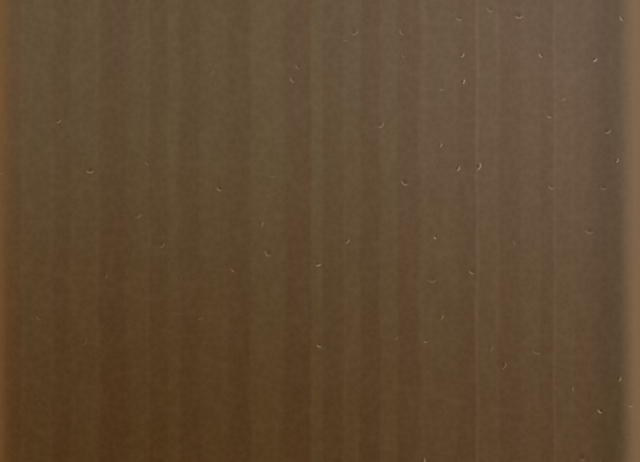
Give the GLSL for this texture, as a Shadertoy shader.

```glsl
// Dim brown ribbed plastic: soft vertical stripes, warm side edges and small crescent blisters.
#define STRIPES 29.0
#define STRIPE_CONTRAST 1.05
#define LINE_GLOW 0.026
#define MOTTLE_SCALE 62.0
#define MOTTLE_AMOUNT 0.024
#define GRAIN_SCALE 150.0
#define GRAIN_AMOUNT 0.016
#define BLISTER_SCALE 14.0
#define BLISTER_DENSITY 0.24
#define BLISTER_GLOW 0.24

const vec3 LOW_LEFT = vec3(0.312, 0.220, 0.112);
const vec3 LOW_RIGHT = vec3(0.358, 0.270, 0.180);
const vec3 HIGH_LEFT = vec3(0.388, 0.316, 0.226);
const vec3 HIGH_RIGHT = vec3(0.436, 0.356, 0.288);
const vec3 OLIVE_SHIFT = vec3(0.010, 0.016, 0.008);
const vec3 RUST_SHIFT = vec3(-0.010, -0.018, -0.011);
const vec3 LEFT_EDGE = vec3(0.50, 0.33, 0.18);
const vec3 RIGHT_EDGE = vec3(0.53, 0.42, 0.31);

float hash1(float n) {
    return fract(sin(n * 91.37 + 4.1) * 4375.85);
}

vec2 hash2(vec2 p) {
    vec3 q = fract(p.xyx * vec3(0.1031, 0.1030, 0.0973));
    q += dot(q, q.yzx + 33.33);
    return fract((q.xx + q.yz) * q.zy);
}

// Distance to the nearest scattered point
float cellular(vec2 p) {
    vec2 cell = floor(p), f = p - cell;
    float nearest = 2.0;
    for (int y = -1; y <= 1; y++)
    for (int x = -1; x <= 1; x++) {
        vec2 o = vec2(x, y);
        nearest = min(nearest, length(o + hash2(cell + o) - f));
    }
    return nearest;
}

// Alternating tone of one stripe: rust below 0.5, olive above
float stripeTone(float id) {
    return 0.45 * mod(id, 2.0) + 0.55 * hash1(id + 17.0);
}

// x: stripe tone, y: thin bright line beside the joint
vec2 stripes(float x) {
    float id = floor(x), f = x - id;
    float joint = 0.3 + 0.4 * hash1(id);
    float blur = mix(0.10, 0.24, hash1(id + 5.0));
    float tone = mix(stripeTone(id - 1.0), stripeTone(id),
                     smoothstep(joint - blur, joint + blur, f));
    float offset = (f - joint) / 0.11;
    float line = exp(-offset * offset) * smoothstep(0.3, 1.0, hash1(id + 9.0));
    return vec2(tone, line);
}

// Lit crescents with a faint shadow on their inner side
float blisters(vec2 p, float density) {
    vec2 cell = floor(p), f = p - cell;
    float light = 0.0;
    for (int y = -1; y <= 1; y++)
    for (int x = -1; x <= 1; x++) {
        vec2 o = vec2(x, y), id = cell + o;
        vec2 pick = hash2(id + 71.0), shape = hash2(id + 139.0);
        float angle = -1.4 + 2.4 * (shape.x - 0.5);
        float radius = mix(0.06, 0.14, shape.y * shape.y);
        vec2 d = f - o - hash2(id + 23.0);
        vec2 dir = vec2(cos(angle), sin(angle));
        float along = dot(d, dir) / max(length(d), 0.001);
        float ring = (length(d) - radius) / 0.030;
        float arc = exp(-ring * ring) * smoothstep(0.2, 0.95, along);
        vec2 s = (d - dir * radius * 0.35) / (radius * 0.7);
        float shade = exp(-dot(s, s));
        light += step(pick.x, density) * mix(0.3, 1.0, pick.y * pick.y) * (arc - 0.3 * shade);
    }
    return light;
}

void mainImage(out vec4 fragColor, in vec2 fragCoord) {
    vec2 uv = fragCoord / iResolution.xy;
    vec2 p = fragCoord / iResolution.y;

    // Broad light falling from the upper right
    float rise = smoothstep(-0.15, 1.0, uv.y);
    float across = smoothstep(0.2, 1.0, uv.x);
    vec3 color = mix(mix(LOW_LEFT, LOW_RIGHT, across), mix(HIGH_LEFT, HIGH_RIGHT, across), rise);

    // Ribs of uneven width with slightly wavering sides
    float waver = 0.0012 * sin(p.y * 17.0 + p.x * 9.0) + 0.0007 * sin(p.y * 43.0 - p.x * 31.0);
    float spread = 0.012 * sin(uv.x * 23.0) + 0.006 * sin(uv.x * 51.0);
    vec2 rib = stripes((uv.x + spread + waver) * STRIPES);
    color += STRIPE_CONTRAST * mix(RUST_SHIFT, OLIVE_SHIFT, rib.x);
    color += LINE_GLOW * rib.y * mix(0.35, 1.3, across);

    // Fine uneven surface in three sizes
    color += MOTTLE_AMOUNT * (cellular(p * MOTTLE_SCALE) - 0.5);
    color += 0.5 * MOTTLE_AMOUNT * (cellular(p * vec2(0.4, 0.25) * MOTTLE_SCALE) - 0.5);
    color += GRAIN_AMOUNT * (cellular(p * GRAIN_SCALE) - 0.5);

    // Warm glow at both sides, with a dim band inside the right one
    color *= 1.0 - 0.09 * smoothstep(0.91, 0.955, uv.x) * smoothstep(0.985, 0.96, uv.x);
    color = mix(color, LEFT_EDGE, 0.55 * exp(-uv.x * 75.0));
    color = mix(color, RIGHT_EDGE, 0.75 * smoothstep(0.965, 1.0, uv.x));

    // Blisters, denser and brighter to the right
    float density = BLISTER_DENSITY * mix(0.55, 1.3, across);
    color += BLISTER_GLOW * mix(0.6, 1.1, across) * blisters(p * BLISTER_SCALE, density);

    fragColor = vec4(clamp(color, 0.0, 1.0), 1.0);
}
```
